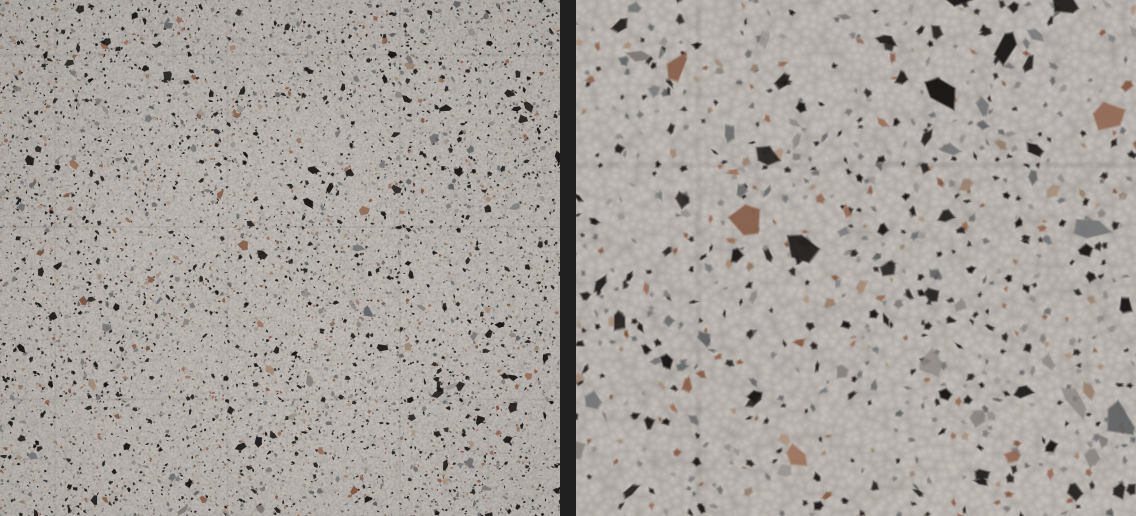
Left: the whole. Right: its middle third, enlarged.
This texture is drawn by a WebGL 2 fragment shader. Its source:

```glsl
#version 300 es
precision highp float;
// Pale terrazzo floor in square slabs: angular chips of black, grey, rust and tan
// are scattered in three size layers over a finely mottled cement ground.
// Each chip is a random convex polygon living in a jittered grid cell.
uniform vec2 u_resolution;
out vec4 fragColor;

vec3 hash3(vec2 p) {
    vec3 q = fract(p.xyx * vec3(0.1031, 0.1030, 0.0973));
    q += dot(q, q.yxz + 33.33);
    return fract((q.xxy + q.yzz) * q.zyx);
}

// Distance to the nearest scattered point, in cell units
float cellular(vec2 p) {
    vec2 cell = floor(p);
    float nearest = 2.0;
    for (int y = -1; y <= 1; y++)
        for (int x = -1; x <= 1; x++) {
            vec2 id = cell + vec2(x, y);
            nearest = min(nearest, length(id + hash3(id + 71.0).xy - p));
        }
    return nearest;
}

// Slow, uneven variation in roughly -1..1
float drift(vec2 p) {
    return (sin(p.x * 9.0 + 2.0 * sin(p.y * 7.0)) + sin(p.y * 13.0 - p.x * 5.0 + 1.7)
        + sin(p.x * 23.0 + p.y * 17.0)) / 3.0;
}

// Signed distance to an irregular five-sided stone
float stone(vec2 p, float radius, vec3 rnd, vec2 seed) {
    float turn = rnd.x * 6.2832;
    p = mat2(cos(turn), sin(turn), -sin(turn), cos(turn)) * p;
    float stretch = mix(1.0, 1.45, rnd.y * rnd.y);
    p *= vec2(stretch, 1.0 / stretch);
    float d = -1.0;
    for (int i = 0; i < 5; i++) {
        vec3 side = hash3(seed + float(i) * 17.3);
        float angle = (float(i) + 0.6 * (side.x - 0.5)) * 1.2566;
        d = max(d, dot(p, vec2(cos(angle), sin(angle))) - radius * mix(0.62, 1.12, side.y));
    }
    return d;
}

vec3 stoneColour(float pick, float blackShare, float tone) {
    vec3 black = vec3(0.10, 0.085, 0.08) + 0.05 * tone * tone;
    if (pick < blackShare) return black;
    float rest = (pick - blackShare) / (1.0 - blackShare);
    vec3 colour = vec3(0.55, 0.53, 0.51);                     // pale grey
    if (rest < 0.42) colour = vec3(0.43, 0.435, 0.44);        // blue grey
    else if (rest < 0.60) colour = vec3(0.55, 0.385, 0.30);   // rust
    else if (rest < 0.72) colour = vec3(0.62, 0.53, 0.45);    // tan
    return colour + 0.12 * (tone - 0.5);
}

// Lays one size of chips over the ground
vec3 scatter(vec3 ground, vec2 p, float size, float density, float blackShare) {
    float soft = max(0.0012, 0.75 / u_resolution.y);
    vec2 cell = floor(p / size);
    for (int y = -1; y <= 1; y++)
        for (int x = -1; x <= 1; x++) {
            vec2 id = cell + vec2(x, y);
            vec2 seed = id + 4000.0 * size + 13.0;
            vec3 place = hash3(seed);
            vec2 centre = (id + place.xy) * size;
            if (place.z > density * (1.0 + 0.35 * drift(centre * 1.6))) continue;
            vec3 form = hash3(seed + 211.7);
            vec3 look = hash3(seed + 487.1);
            float radius = size * mix(0.12, 0.27, form.z * form.z);
            float d = stone(p - centre, radius, form, seed + 33.0);
            vec3 colour = stoneColour(look.x, blackShare, look.y);
            ground = mix(ground, colour, smoothstep(soft, -soft, d) * mix(0.85, 1.0, look.z));
        }
    return ground;
}

void main() {
    vec2 p = gl_FragCoord.xy / u_resolution.y;
    vec2 fromCentre = gl_FragCoord.xy / u_resolution - vec2(0.55, 0.42);

    // Mottled cement
    float mottle = 0.09 * (0.48 - cellular(p / 0.0055)) + 0.05 * (0.48 - cellular(p / 0.016 + 9.0));
    vec3 colour = vec3(0.702, 0.683, 0.662) + mottle + 0.006 * drift(p);

    // Thin slab joints
    vec2 slab = abs(fract((p - vec2(0.107, 0.226)) / 0.334 + 0.5) - 0.5) * 0.334;
    float joint = smoothstep(0.0032, 0.0006, min(slab.x, slab.y));
    colour -= 0.035 * joint;

    // Chips, small to large
    colour = scatter(colour, p, 0.0095, 0.42, 0.32);
    colour = scatter(colour, p, 0.018, 0.40, 0.44);
    colour = scatter(colour, p, 0.034, 0.33, 0.58);

    // Light falling off towards the edges
    colour *= 1.01 - 0.13 * dot(fromCentre, fromCentre);
    fragColor = vec4(clamp(colour, 0.0, 1.0), 1.0);
}
```
